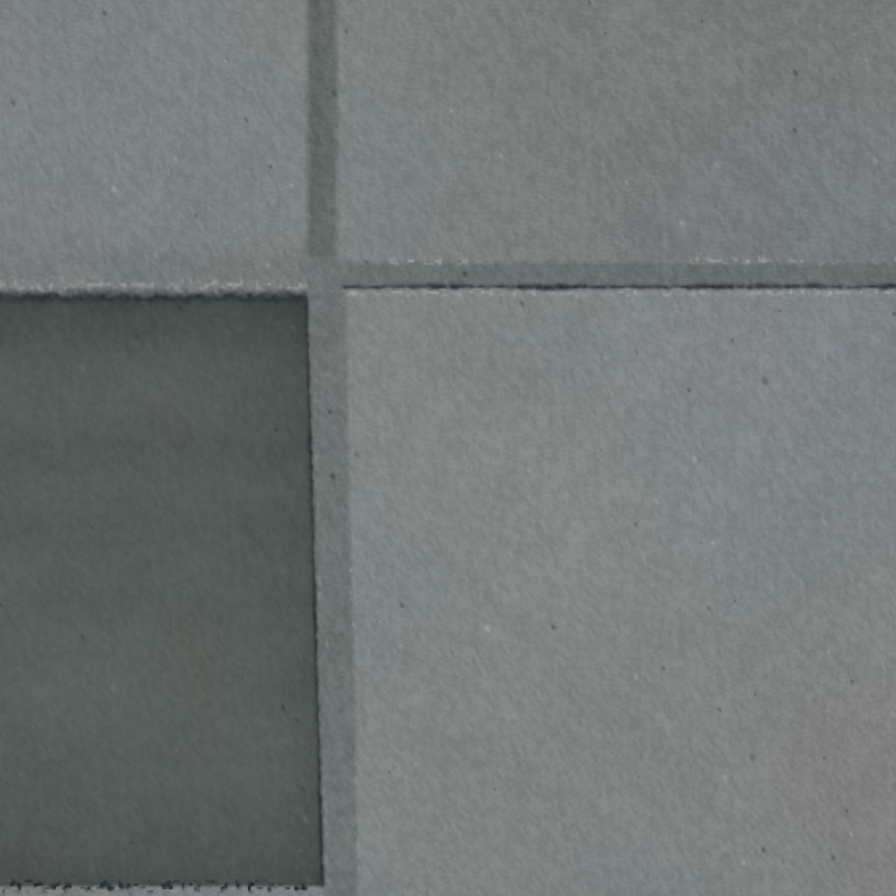
Reproduce this texture procedurally as a Shadertoy shader.

```glsl
// Grey cast-concrete panels meeting at a cross of grooves, one panel recessed.
// Soft box masks lay out panels and bevels, broken lines add worn rims and gaps,
// then layered value noise and scattered pits supply the stone grain.

const vec3 STONE = vec3(0.488, 0.507, 0.505);
const vec3 RECESS = vec3(0.326, 0.357, 0.349);
const vec3 GROOVE = vec3(0.385, 0.415, 0.407);
const vec3 BEVEL = vec3(0.420, 0.448, 0.444);
const vec3 GAP = vec3(0.17, 0.19, 0.20);
const vec3 RIM = vec3(0.60, 0.62, 0.62);
const float SEAM_Y = 0.680;      // dark joint, right half
const float RECESS_TOP = 0.669;
const float RECESS_BOTTOM = 0.011;
const float GRAIN = 0.080;
const float MOTTLE = 0.032;
const float PIT_CELLS = 30.0;
const float PIT_CHANCE = 0.07;
const float PIT_DEPTH = 0.10;

float hash(vec2 p) {
    return fract(sin(dot(p, vec2(127.1, 311.7))) * 43758.5453);
}

float noise(vec2 p) {
    vec2 i = floor(p), f = fract(p);
    f = f * f * (3.0 - 2.0 * f);
    return mix(mix(hash(i), hash(i + vec2(1, 0)), f.x),
               mix(hash(i + vec2(0, 1)), hash(i + vec2(1, 1)), f.x), f.y);
}

float fbm(vec2 p) {
    float sum = 0.0, amp = 0.5;
    for (int i = 0; i < 4; i++) {
        sum += amp * noise(p);
        p = mat2(1.6, 1.2, -1.2, 1.6) * p + 7.3;
        amp *= 0.5;
    }
    return sum / 0.9375;
}

float above(float x, float edge, float soft) {
    return smoothstep(edge - soft, edge + soft, x);
}

float band(float x, float lo, float hi, float soft) {
    return above(x, lo, soft) * (1.0 - above(x, hi, soft));
}

float ridge(float d, float width) {
    return exp(-d * d / (width * width));
}

// Signed pit field: negative is a dark hole, positive a pale chip.
float pits(vec2 p) {
    vec2 cell = floor(p);
    float seed = hash(cell + 3.1);
    vec2 centre = 0.25 + 0.5 * vec2(hash(cell + 11.7), hash(cell + 23.9));
    float size = mix(0.04, 0.11, hash(cell + 41.3));
    float reach = length((fract(p) - centre) * vec2(1.0, 0.65));
    float spot = 1.0 - smoothstep(0.1 * size, 1.4 * size, reach);
    return spot * (0.7 * step(1.0 - PIT_CHANCE, seed) - step(seed, PIT_CHANCE));
}

void mainImage(out vec4 fragColor, in vec2 fragCoord) {
    vec2 uv = fragCoord / iResolution.xy;
    float soft = max(0.0015, 0.75 / iResolution.y);
    float wobble = noise(uv * 130.0) - 0.5;
    float chips = noise(uv * 190.0 + 31.0);
    float flecks = smoothstep(0.4, 0.85, noise(uv * 230.0 + 57.0));
    float wear = smoothstep(0.25, 0.7, noise(uv * 24.0 + 13.0));

    // Slightly slanted uprights and their masks
    float fall = max(RECESS_TOP - uv.y, 0.0);
    float innerX = 0.343 + 0.027 * fall + 0.001 * wobble;
    float outerX = 0.386 + 0.022 * fall + 0.002 * wobble;
    float below = 1.0 - above(uv.y, 0.674, soft);
    float rightSide = above(uv.x, 0.382, 0.004);
    float leftSide = 1.0 - above(uv.x, 0.343, 0.003);
    float recess = (1.0 - above(uv.x, innerX, soft))
                 * band(uv.y, RECESS_BOTTOM, RECESS_TOP + 0.003 * wobble, 2.0 * soft);

    // Panel tone with broad light and tint
    vec3 col = STONE;
    col -= 0.024 * above(uv.y, 0.69, 0.01) * smoothstep(0.3, 0.75, uv.x);
    col += 0.014 * below * ridge(length(uv - vec2(0.66, 0.42)), 0.4);
    col += vec3(-0.004, 0.0, 0.014) * ridge(length(uv - vec2(0.05, 0.92)), 0.16);
    col += vec3(-0.003, 0.0, 0.014) * ridge(length(uv - vec2(0.93, 0.62)), 0.18);
    col += vec3(0.004, -0.008, -0.010) * ridge(length(uv - vec2(0.95, 0.10)), 0.2);
    col -= 0.035 * ridge(uv.y - 0.695, 0.04) * leftSide;

    // Grooves and bevels
    float upright = band(uv.x, 0.343, 0.376, 0.006) * above(uv.y, 0.706, 0.012);
    col = mix(col, GROOVE - 0.02 * ridge(uv.x - 0.352, 0.008), upright);
    col = mix(col, BEVEL - 0.012, rightSide * band(uv.y, SEAM_Y, 0.707 + 0.003 * wobble, 0.005));
    col = mix(col, BEVEL, band(uv.x, 0.335, 0.385, 0.008) * band(uv.y, 0.672, 0.71, 0.008));
    col = mix(col, BEVEL, below * above(uv.x, innerX, 0.0025) * (1.0 - above(uv.x, outerX, 0.004)));

    // Recessed panel, shaded at its edges and faintly streaked
    float streak = noise(vec2(uv.x * 2.0, uv.y * 22.0)) - 0.5;
    vec3 shade = RECESS + 0.025 * streak;
    shade += vec3(0.018, 0.016, 0.010) * ridge(uv.y - 0.22, 0.18);
    shade -= 0.06 * exp(-abs(RECESS_TOP - uv.y) / 0.035);
    shade -= 0.045 * exp(-abs(innerX - uv.x) / 0.03);
    shade -= 0.04 * exp(-abs(uv.y - RECESS_BOTTOM) / 0.045);
    col = mix(col, shade, recess);

    // Broken dark joints
    float seamWidth = mix(0.0024, 0.0036, wear);
    float joint = rightSide * ridge(uv.y - SEAM_Y - 0.002 * wobble, seamWidth)
                * (0.3 + 0.35 * wear + 0.45 * chips);
    joint = max(joint, leftSide * ridge(uv.y - RECESS_TOP - 0.004 * wobble, 0.006) * (0.5 + 0.5 * chips));
    joint = max(joint, band(uv.y, 0.01, 0.67, 0.004) * ridge(uv.x - innerX + 0.001, 0.0028)
                * (0.15 + 0.3 * wear + 0.5 * chips));
    joint = max(joint, leftSide * ridge(uv.y - RECESS_BOTTOM - 0.008 * wobble, 0.005) * flecks);
    col = mix(col, GAP, clamp(joint, 0.0, 1.0));

    // Worn pale rims, scattered as flecks
    float rim = rightSide * (ridge(uv.y - 0.673 - 0.004 * wobble, 0.0035) * (0.15 + 0.75 * flecks)
              + ridge(uv.y - 0.709 - 0.006 * wobble, 0.0035) * flecks * wear * 0.75);
    rim += leftSide * ridge(uv.y - 0.682 - 0.006 * wobble, 0.006) * (0.1 + 0.6 * flecks);
    rim += below * ridge(uv.x - outerX, 0.003) * flecks * wear * 0.3;
    rim += below * ridge(uv.x - innerX - 0.005, 0.002) * flecks * wear * 0.3;
    col = mix(col, RIM, clamp(rim, 0.0, 1.0));

    // Slanted grain, mottling and scattered pits
    vec2 slant = mat2(0.89, -0.46, 0.46, 0.89) * uv;
    float grain = noise(slant * vec2(230.0, 120.0)) * 0.6 + noise(uv * 340.0 + 5.0) * 0.4 - 0.5;
    float strength = mix(1.0, 0.6, recess);
    col += GRAIN * strength * grain + MOTTLE * (fbm(uv * 14.0) - 0.5);
    col += vec3(-0.010, 0.005, 0.004) * (fbm(uv * 5.0 + 9.0) - 0.5) * 2.0;
    col += PIT_DEPTH * strength * pits((slant + 2.0) * PIT_CELLS);
    fragColor = vec4(clamp(col, 0.0, 1.0), 1.0);
}
```
